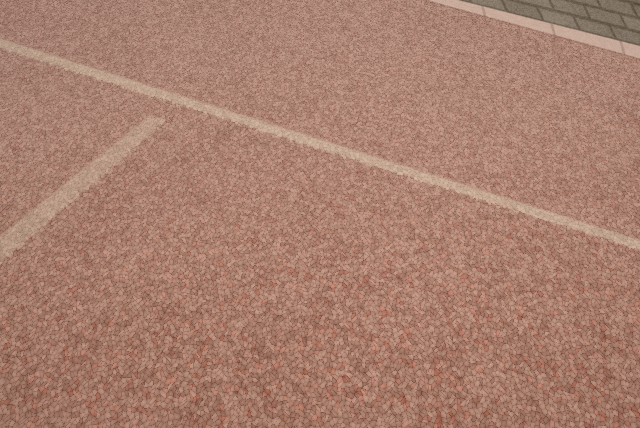
Write a WebGL 2 fragment shader that draws this texture.

```glsl
#version 300 es
precision highp float;
uniform vec2 u_resolution;
out vec4 fragColor;

vec3 hash3(vec2 p) {
    vec3 q = fract(vec3(p.xyx) * vec3(0.1031, 0.1030, 0.0973));
    q += dot(q, q.yxz + 33.33);
    return fract((q.xxy + q.yzz) * q.zyx);
}

// Cellular noise: x nearest distance, y gap to the second, zw crumb randoms
vec4 crumbs(vec2 p) {
    vec2 cell = floor(p), f = fract(p), tone = vec2(0.0);
    float near = 8.0, second = 8.0;
    for (int j = -1; j <= 1; j++)
    for (int i = -1; i <= 1; i++) {
        vec2 o = vec2(i, j);
        vec3 h = hash3(cell + o);
        float d = length(o + h.xy - f);
        if (d < near) {
            second = near;
            near = d;
            tone = vec2(h.z, fract(h.x * 7.0 + h.y * 13.0));
        } else {
            second = min(second, d);
        }
    }
    return vec4(near, second - near, tone);
}

// Soft, large-scale wear from layered sines
float stains(vec2 p) {
    float sum = 0.0, amp = 0.5;
    for (int i = 0; i < 4; i++) {
        sum += amp * sin(p.x + 1.7 * sin(p.y)) * sin(p.y * 1.2 + 0.8 * sin(p.x));
        p = mat2(1.5, 1.1, -1.1, 1.5) * p + 2.3;
        amp *= 0.6;
    }
    return sum;
}

float band(float d, float halfWidth, float soft) {
    return 1.0 - smoothstep(-soft, soft, abs(d) - halfWidth);
}

void main() {
    vec2 uv = gl_FragCoord.xy / u_resolution;
    vec2 p = uv * vec2(1.5, 1.0);
    float aa = 1.0 / u_resolution.y;

    // Ground plane with crumbs shrinking toward the top
    float depth = 1.0 / (2.4 - p.y);
    vec2 ground = vec2((p.x - 0.75) * depth, 2.0 * depth) * 235.0 + 300.0;
    vec4 grain = crumbs(ground + 0.25 * sin(ground.yx * 1.7));
    vec4 fleck = crumbs(ground * 0.47 + 71.0);
    float closeness = 1.0 - smoothstep(0.0, 0.9, p.y);

    // Rubber surface
    vec3 rubber = mix(vec3(0.665, 0.495, 0.425), vec3(0.685, 0.535, 0.475), smoothstep(0.0, 1.0, p.y));
    float relief = (grain.z - 0.5) * 0.13 + (0.42 - grain.x) * 0.11;
    relief -= 0.085 * (1.0 - smoothstep(0.0, 0.16, grain.y));
    relief += (fleck.z - 0.5) * 0.035;
    relief *= mix(0.75, 1.05, closeness);
    vec3 color = rubber + relief * vec3(0.95, 1.0, 0.96);
    float redCrumb = smoothstep(0.8, 0.95, grain.w) * (0.3 + 0.7 * closeness);
    color += redCrumb * vec3(0.025, -0.035, -0.04);
    color += 0.012 * stains(p * 6.0);

    // Painted lines, worn through between crumbs
    float longLine = (p.y - 0.8984 + 0.3138 * p.x) * 0.954;
    float shortLine = (p.y - 0.416 - 0.8316 * p.x) * 0.769;
    float ragged = (grain.z - 0.5) * 0.004;
    float soft = 1.2 * aa + 0.001;
    float longPaint = band(longLine + ragged, 0.0108, soft);
    float shortPaint = band(shortLine + ragged, mix(0.0245, 0.017, p.x / 0.37), soft)
        * (1.0 - smoothstep(-soft, soft, longLine + 0.054 + ragged));
    float wear = 0.9 - 0.35 * smoothstep(0.75, 1.0, fleck.w) * grain.z;
    vec3 paint = vec3(0.775, 0.67, 0.585) + relief * 0.6;
    color = mix(color, paint, longPaint * wear);
    color = mix(color, paint - vec3(0.015, 0.025, 0.02), shortPaint * wear * 0.88);

    // Kerb and the paving beyond it
    float kerb = p.y - 1.0 + 0.273 * (p.x - 1.0);
    float paving = p.y - 1.0 + 0.252 * (p.x - 1.074);
    float joint = abs(fract((p.x - 1.137 + 0.3 * kerb) / 0.163 + 0.5) - 0.5) * 0.163;
    vec3 kerbColor = vec3(0.80, 0.68, 0.62) + relief * 0.25;
    kerbColor -= 0.10 * (1.0 - smoothstep(0.001, 0.001 + 2.0 * aa, joint));
    color -= 0.06 * band(kerb, 0.003, 0.003);
    color = mix(color, kerbColor, smoothstep(-aa, aa, kerb));

    float row = paving / 0.032;
    float across = (p.x + 0.55 * paving) / 0.085 + 0.5 * mod(floor(row), 2.0);
    vec3 brick = hash3(vec2(floor(across), floor(row)) + 40.0);
    float rowGap = abs(fract(row + 0.5) - 0.5) * 0.032;
    float brickGap = abs(fract(across + 0.5) - 0.5) * 0.085;
    float gap = 1.0 - smoothstep(0.0008, 0.0015 + 2.0 * aa, min(rowGap, brickGap));
    vec3 stone = vec3(0.55, 0.495, 0.435) + (brick.x - 0.5) * 0.07 + relief * 0.45;
    stone -= 0.11 * gap + 0.03 * smoothstep(1.3, 1.45, p.x);
    color = mix(color, stone, smoothstep(-aa, aa, paving));

    // Gentle falloff at the corners, strongest at lower left
    vec2 away = uv - vec2(0.58, 0.55);
    color *= 1.03 - 0.2 * dot(away, away);
    fragColor = vec4(clamp(color, 0.0, 1.0), 1.0);
}
```
